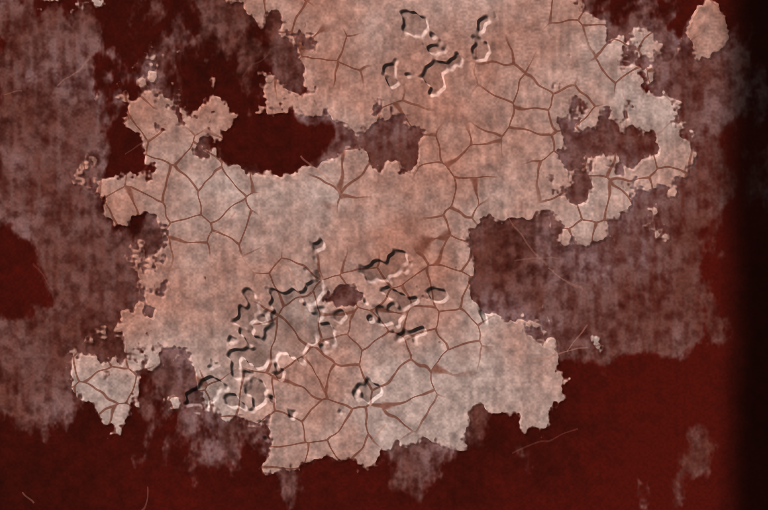
Give the GLSL for this texture, as a Shadertoy shader.

```glsl
// Weathered wall: dark red paint worn away over mauve primer and cracked, pitted plaster.

const vec3 PAINT_RED    = vec3(0.285, 0.068, 0.045);
const vec3 PAINT_DARK   = vec3(0.150, 0.045, 0.030);
const vec3 PRIMER_BROWN = vec3(0.370, 0.205, 0.170);
const vec3 PRIMER_MAUVE = vec3(0.490, 0.355, 0.345);
const vec3 PLASTER_PINK = vec3(0.660, 0.455, 0.390);
const vec3 PLASTER_PALE = vec3(0.710, 0.600, 0.560);
const vec3 CRACK_RUST   = vec3(0.400, 0.190, 0.130);
const vec2 LIGHT_STEP   = vec2(-0.0035, 0.0040);  // towards the light
const float CHIP_SCALE  = 6.0;    // base frequency of the flaking
const float CHIP_EDGE   = 0.018;  // softness of chip outlines
const float FIELD_GAIN  = 0.46;   // how strongly the layout steers the flaking
const float CRACK_SCALE = 15.0;
const float PIT_SCALE   = 21.0;
const int SCRATCHES     = 34;

float hash(vec2 p) {
    return fract(sin(dot(p, vec2(127.1, 311.7))) * 43758.5453);
}

float noise(vec2 p) {
    vec2 i = floor(p), f = fract(p);
    f = f * f * (3.0 - 2.0 * f);
    return mix(mix(hash(i), hash(i + vec2(1, 0)), f.x),
               mix(hash(i + vec2(0, 1)), hash(i + vec2(1, 1)), f.x), f.y);
}

// Fractal noise centred on zero
float fbm(vec2 p, int octaves) {
    float sum = 0.0, amp = 1.0, total = 0.0;
    for (int i = 0; i < octaves; i++) {
        sum += amp * (noise(p) - 0.5);
        total += amp;
        amp *= 0.62;
        p = mat2(1.6, 1.2, -1.2, 1.6) * p + 17.3;
    }
    return sum / total;
}

// Elliptic field: 1 at the centre, 0 on the rim, never below -1
float blob(vec2 p, vec2 centre, vec2 radius) {
    return max(1.0 - length((p - centre) / radius), -1.0);
}

// Where the plaster lies bare
float plasterField(vec2 p) {
    float f = blob(p, vec2(0.80, 0.93), vec2(0.37, 0.29));
    f = max(f, blob(p, vec2(0.64, 0.57), vec2(0.41, 0.20)));
    f = max(f, blob(p, vec2(0.66, 0.27), vec2(0.42, 0.18)));
    f = max(f, blob(p, vec2(0.92, 0.68), vec2(0.19, 0.15)));
    f = max(f, min(blob(p, vec2(0.25, 0.70), vec2(0.42, 0.42)), -0.13));
    f = max(f, min(blob(p, vec2(1.20, 0.60), vec2(0.25, 0.40)), -0.28));
    f -= 0.8 * max(blob(p, vec2(0.54, 0.71), vec2(0.18, 0.07)), 0.0);
    f -= 0.9 * max(blob(p, vec2(1.00, 0.49), vec2(0.16, 0.13)), 0.0);
    return f;
}

float plasterMask(vec2 p) {
    float chips = fbm(p * CHIP_SCALE * vec2(1.1, 0.95) + 3.7, 6);
    return smoothstep(-CHIP_EDGE, CHIP_EDGE, chips + FIELD_GAIN * plasterField(p) - 0.04);
}

float primerMask(vec2 p) {
    float f = plasterField(p) + 0.05;
    f = max(f, blob(p, vec2(1.17, 0.66), vec2(0.25, 0.42)));
    f = max(f, blob(p, vec2(0.12, 0.74), vec2(0.13, 0.32)) - 0.08);
    f = max(f, blob(p, vec2(0.17, 0.47), vec2(0.13, 0.22)));
    f = max(f, blob(p, vec2(0.10, 0.29), vec2(0.24, 0.12)));
    f = max(f, blob(p, vec2(1.16, 0.35), vec2(0.24, 0.08)));
    float wear = fbm(p * CHIP_SCALE * vec2(1.2, 0.8) + 41.0, 6);
    return smoothstep(-0.05, 0.05, wear + FIELD_GAIN * f - 0.01);
}

// Eroded holes, 1 inside
float pits(vec2 p) {
    float f = blob(p, vec2(0.61, 0.35), vec2(0.19, 0.13));
    f = max(f, blob(p, vec2(0.76, 0.40), vec2(0.15, 0.10)));
    f = max(f, blob(p, vec2(0.47, 0.21), vec2(0.12, 0.06)));
    f = max(f, blob(p, vec2(0.86, 0.92), vec2(0.11, 0.08)));
    return smoothstep(0.0, 0.07, fbm(p * PIT_SCALE, 3) + 0.3 * f - 0.17);
}

// Cell borders: gap between the nearest and second nearest seed
float cellGap(vec2 p) {
    vec2 cell = floor(p);
    float near = 9.0, second = 9.0;
    for (int y = -1; y <= 1; y++)
    for (int x = -1; x <= 1; x++) {
        vec2 c = cell + vec2(x, y);
        float d = length(c + vec2(hash(c), hash(c + 57.0)) - p);
        second = min(second, max(near, d));
        near = min(near, d);
    }
    return second - near;
}

float segment(vec2 p, vec2 a, vec2 along) {
    return length(p - a - along * clamp(dot(p - a, along) / dot(along, along), 0.0, 1.0));
}

void mainImage(out vec4 fragColor, in vec2 fragCoord) {
    vec2 p = fragCoord / iResolution.y;
    float broad = fbm(p * 3.0 + 9.0, 4);
    float fine = fbm(p * 55.0, 3);
    float streak = noise(p * vec2(130.0, 22.0)) - 0.5;

    // Red paint, fresher at the lower right
    float fresh = 0.72 + 1.3 * broad + 0.7 * fine + 0.3 * smoothstep(0.9, 1.3, p.x - 0.4 * p.y);
    vec3 col = mix(PAINT_DARK, PAINT_RED, clamp(fresh, 0.0, 1.15));

    // Thin primer with worn streaks
    float tone = 0.5 + 2.2 * fbm(p * 8.0 + 23.0, 4) + 0.4 * streak;
    vec3 primer = mix(PRIMER_BROWN, PRIMER_MAUVE, clamp(tone, 0.0, 1.0));
    col = mix(col, primer * (1.0 + 0.4 * fine), primerMask(p) * clamp(0.88 + 1.3 * fine + 0.4 * streak, 0.0, 1.0));

    // Plaster, paler towards the bottom, with a shadow under its raised rim
    float bare = plasterMask(p);
    float rim = bare - plasterMask(p + LIGHT_STEP);
    float pale = 0.4 + 2.2 * fbm(p * 5.0 + 71.0, 4) + 0.4 * smoothstep(0.5, 0.3, p.y);
    vec3 plaster = mix(PLASTER_PINK, PLASTER_PALE, clamp(pale, 0.0, 1.0));
    plaster *= 1.0 + 0.5 * fine + 0.14 * streak;
    vec2 warped = p + 0.035 * vec2(fbm(p * 12.0, 3), fbm(p * 12.0 + 31.0, 3));
    float crack = 1.0 - smoothstep(0.02, 0.075, cellGap(warped * CRACK_SCALE));
    crack *= smoothstep(0.38, 0.62, noise(p * 9.0 + 5.0));
    plaster = mix(plaster, CRACK_RUST, 0.65 * crack);
    col = mix(col, plaster, 0.95 * bare) * (1.0 + 0.22 * rim);

    // Pits lit from the upper left
    float hole = pits(p);
    float relief = hole - pits(p + 1.4 * LIGHT_STEP);
    col = col * (1.0 - 0.15 * hole) + 0.26 * max(-relief, 0.0);
    col *= 1.0 - 0.7 * max(relief, 0.0);

    // Scattered pale scratches
    for (int i = 0; i < SCRATCHES; i++) {
        vec2 id = vec2(float(i), 3.0);
        vec2 start = vec2(1.45 * hash(id), hash(id + 11.0));
        float angle = 6.2832 * hash(id + 23.0);
        vec2 along = vec2(cos(angle), sin(angle)) * mix(0.03, 0.13, hash(id + 37.0));
        float line = 1.0 - smoothstep(0.0005, 0.0028, segment(warped, start, along));
        col = mix(col, PLASTER_PINK, 0.5 * line * hash(id + 51.0));
    }

    // Grain and the dark right edge
    col *= 1.0 + 0.16 * (noise(p * 260.0) - 0.5);
    col *= mix(1.0, 0.3, smoothstep(1.40, 1.48, p.x + 0.05 * broad));
    fragColor = vec4(clamp(col, 0.0, 1.0), 1.0);
}
```
